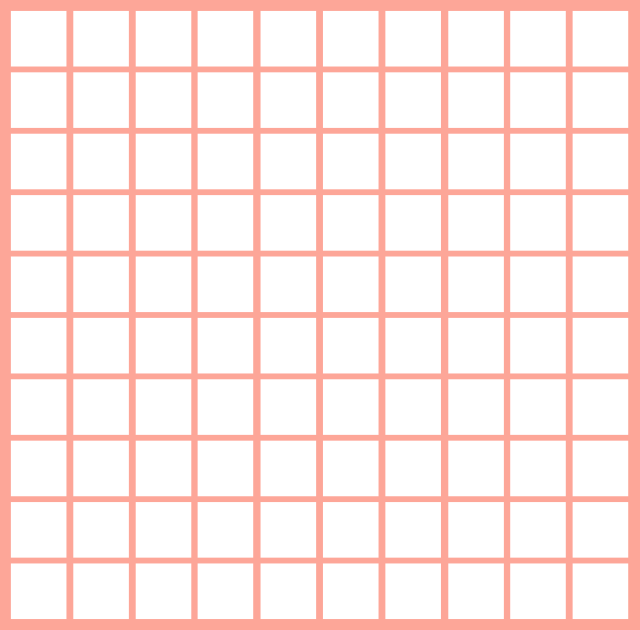
Give the GLSL for this pattern, as a Shadertoy shader.

```glsl
// A ten by ten grid of white squares on a coral ground with a wider outer border.
// Each pixel finds its nearest square centre and takes the square's coverage
// along each axis; columns stand slightly further apart than rows.

// Share of a pixel that lies within halfWidth of the centre, along each axis
vec2 coverage(vec2 offset, float halfWidth, vec2 pixel) {
    return clamp((halfWidth - abs(offset)) / pixel + 0.5, 0.0, 1.0);
}

void mainImage(out vec4 fragColor, in vec2 fragCoord) {
    // Layout units: the canvas is 768 wide and 756 high
    vec2 canvas = vec2(768.0, 756.0);
    vec2 pixel = canvas / iResolution.xy;
    vec2 p = fragCoord * pixel;

    // Nearest square, limited to the grid so that the border stays plain
    vec2 firstCentre = vec2(46.4, 46.5);
    vec2 pitch = vec2(74.9, 73.67);
    vec2 cell = clamp(round((p - firstCentre) / pitch), 0.0, 9.0);
    vec2 centre = firstCentre + cell * pitch;

    // Slight spacing irregularity: fourth column leans left, eighth leans right
    centre.x += 0.6 * (float(cell.x == 7.0) - float(cell.x == 3.0));

    // White squares over coral lines
    vec2 inside = coverage(p - centre, 33.35, pixel);
    vec3 coral = vec3(0.992, 0.651, 0.598);
    fragColor = vec4(mix(coral, vec3(1.0), inside.x * inside.y), 1.0);
}
```
